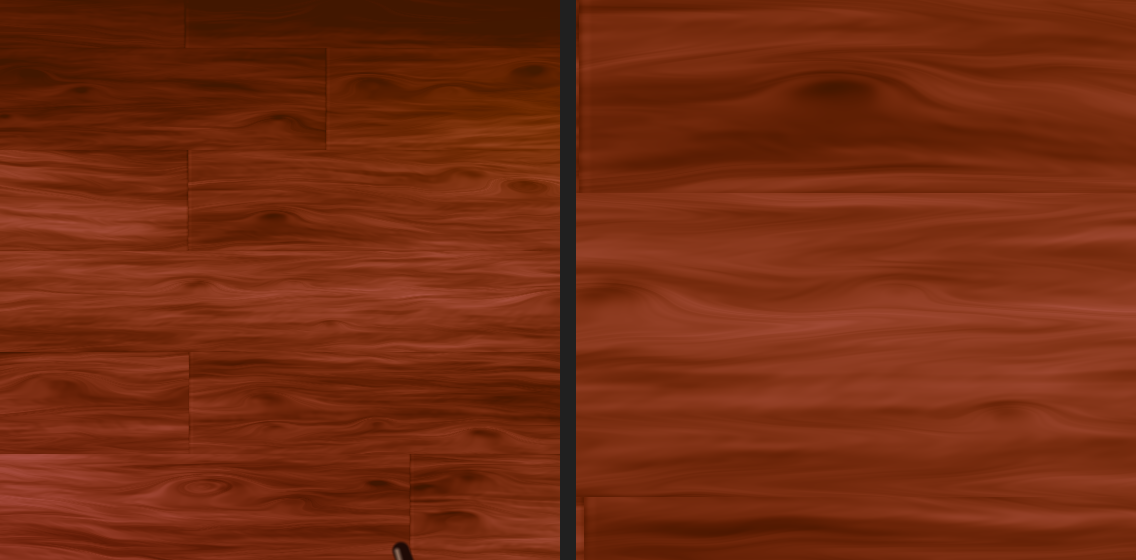
Left: the whole. Right: its middle third, enlarged.
Give the GLSL for this texture, as a Shadertoy shader.

```glsl
// Reddish wooden plank floor: staggered boards, wavy grain, knots and uneven light.

const int ROWS = 6;
const float ROW_HEIGHT = 0.181;
const float FIRST_SEAM = 0.086;  // distance of the first seam from the top edge
const float JOINTS[ROWS] = float[ROWS](0.330, 0.582, 0.335, 2.0, 0.338, 0.732);
const int KNOTS = 4;

float hash(vec2 p) {
    vec3 q = fract(vec3(p.xyx) * 0.1031);
    q += dot(q, q.yzx + 33.33);
    return fract((q.x + q.y) * q.z);
}

// Smooth value noise, centred on zero
float noise(vec2 p) {
    vec2 i = floor(p), f = fract(p);
    f = f * f * (3.0 - 2.0 * f);
    float low = mix(hash(i), hash(i + vec2(1, 0)), f.x);
    float high = mix(hash(i + vec2(0, 1)), hash(i + vec2(1, 1)), f.x);
    return mix(low, high, f.y) - 0.5;
}

// Tone of the grain on one board; fibres bend around its knots
float grainTone(vec2 p, float seed) {
    vec2 shift = vec2(seed * 17.3, seed * 31.7);
    float fibre = p.y + 0.035 * noise(p * vec2(3.0, 5.0) + shift);
    fibre += 0.006 * noise(p * vec2(20.0, 30.0) + shift);
    float knotShade = 0.0;
    for (int i = 0; i < KNOTS; i++) {
        vec2 key = vec2(float(i) + 1.0, seed + 3.0);
        float size = mix(0.4, 1.1, hash(key + 11.0));
        vec2 centre = vec2(hash(key), ROW_HEIGHT * mix(0.2, 0.8, hash(key + 5.0)));
        vec2 d = (p - centre) / (size * vec2(0.070, 0.021));
        d.y += 0.5 * d.x * (hash(key + 23.0) - 0.5);
        float r2 = dot(d, d);
        fibre += 0.030 * size * exp(-r2);
        float ragged = 1.0 + 1.6 * noise(p * vec2(45.0, 110.0) + shift);
        knotShade += exp(-3.0 * r2) * ragged * mix(0.10, 0.42, hash(key + 41.0));
    }
    // Slide neighbouring fibres along the board so streak ends do not line up
    float along = p.x + 0.3 * noise(vec2(fibre * 70.0, seed));
    float tone = 0.42 * noise(vec2(p.x * 1.6, fibre * 17.0) + shift);
    tone += 0.38 * noise(vec2(along * 3.5, fibre * 45.0) + shift);
    tone += 0.34 * noise(vec2(along * 8.0, fibre * 110.0) + shift);
    tone += 0.25 * noise(vec2(along * 20.0, fibre * 220.0) + shift);

    // Sparse dark pores and faint cross-cut marks
    float pore = noise(vec2(along * 6.0, fibre * 85.0) + shift.yx);
    tone -= 0.20 * smoothstep(0.18, 0.45, pore);
    tone += 0.10 * noise(vec2(along * 90.0 + p.y * 40.0, fibre * 150.0) + shift);
    return tone - knotShade;
}

// Light over the floor: dim at the top, fading toward the lower right
float floorLight(vec2 p) {
    float light = 0.06 + 0.75 * smoothstep(-0.02, 0.39, p.y);
    light -= 0.12 * p.x * (1.0 - smoothstep(0.0, 0.22, p.y));
    light -= p.y * p.y * (0.08 + 0.17 * p.x);
    return light + 0.18 * noise(p * vec2(3.0, 6.0) + 7.0);
}

// Dark brown through red-brown to a pale rose brown
vec3 woodColor(float tone) {
    float t = clamp(tone, 0.0, 1.25);
    return vec3(0.26, 0.09, 0.0) + vec3(0.32, 0.16, 0.15) * pow(vec3(t), vec3(1.0, 1.6, 2.3));
}

float lineMask(float dist, float halfWidth, float blur) {
    return 1.0 - smoothstep(halfWidth - blur, halfWidth + blur, abs(dist));
}

float segmentDistance(vec2 p, vec2 a, vec2 b) {
    vec2 ab = b - a;
    return length(p - a - ab * clamp(dot(p - a, ab) / dot(ab, ab), 0.0, 1.0));
}

void mainImage(out vec4 fragColor, in vec2 fragCoord) {
    vec2 uv = fragCoord / iResolution.xy;
    vec2 p = vec2(uv.x, 1.0 - uv.y);  // y runs down from the top
    float blur = max(0.0015, 1.0 / iResolution.y);

    // Board under this point
    float q = (p.y - FIRST_SEAM) / ROW_HEIGHT;
    float row = clamp(floor(q) + 1.0, 0.0, float(ROWS - 1));
    float joint = JOINTS[int(row)];
    float seed = row * 2.0 + step(joint, p.x);
    vec2 local = vec2(p.x, p.y - FIRST_SEAM - (row - 1.0) * ROW_HEIGHT);

    float tone = floorLight(p) + 0.16 * (hash(vec2(seed, 9.0)) - 0.5);
    tone += grainTone(local, seed) * mix(0.55, 1.0, smoothstep(0.0, 0.3, p.y));

    // Soft seams between rows, end joints and their worn bright edges
    float seam = (q - clamp(round(q), 0.0, float(ROWS - 2))) * ROW_HEIGHT;
    float wear = 0.7 + 0.9 * noise(p * vec2(9.0, 30.0));
    tone -= 0.10 * wear * lineMask(seam, 0.0015, blur);
    tone -= 0.22 * wear * lineMask(p.x - joint, 0.0015, blur);
    tone += 0.08 * wear * lineMask(p.x - joint - 0.005, 0.002, blur);
    vec3 color = woodColor(tone);

    // Warm glow at the upper right, redder cast at the lower left
    vec2 fromGlow = (p - vec2(1.0, 0.22)) * vec2(2.8, 8.0);
    color += exp(-dot(fromGlow, fromGlow)) * vec3(0.01, 0.02, -0.03);
    color += smoothstep(0.5, 1.0, p.y) * (1.0 - p.x) * vec3(0.0, -0.02, 0.008);

    // Small metal tip at the lower edge
    float tip = segmentDistance(p, vec2(0.716, 0.983), vec2(0.730, 1.02));
    float shine = lineMask(segmentDistance(p, vec2(0.709, 0.984), vec2(0.719, 1.02)), 0.004, 0.005);
    vec3 metal = mix(vec3(0.12, 0.04, 0.02), vec3(0.56, 0.43, 0.36), shine);
    color = mix(color, metal, lineMask(tip, 0.015, 2.0 * blur));

    fragColor = vec4(clamp(color, 0.0, 1.0), 1.0);
}
```
